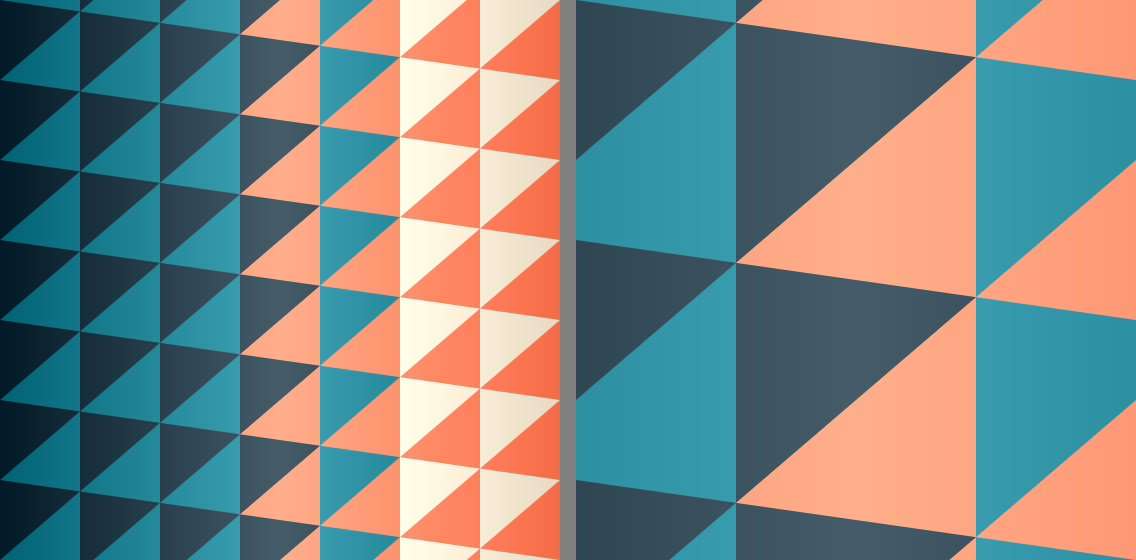
Left, the full canvas; right, a detail of the centre.
Write a Shadertoy shader that draws this pattern.

```glsl
#define REPEATS 7.0          // columns and rows across the canvas
#define ROW_DROP (1.0 / 7.0) // fall of a row per column, in cells
#define LIGHT_CENTER 3.5     // brightest column position
#define LIGHT_FALLOFF 0.075  // darkening per column away from it
#define SAMPLES 4            // antialiasing samples per pixel side
#define SLATE vec3(0.27, 0.36, 0.41)
#define TEAL  vec3(0.26, 0.65, 0.72)
#define CORAL vec3(1.21, 0.685, 0.545)
#define CREAM vec3(1.16, 1.115, 1.025)

// Upper-left triangles: slate, one teal column, then cream
vec3 upperColor(float column) {
    return column < 4.0 ? SLATE : column < 5.0 ? TEAL : CREAM;
}

// Lower-right triangles: teal, then coral
vec3 lowerColor(float column) {
    return column < 3.0 ? TEAL : CORAL;
}

vec3 triangleColor(vec2 p) {
    // Skewed cells, each split along its rising diagonal
    vec2 cell = fract(vec2(p.x, p.y + ROW_DROP * p.x));
    float column = floor(p.x);
    vec3 base = cell.y > cell.x ? upperColor(column) : lowerColor(column);

    // Light fades evenly to both sides
    float shade = LIGHT_FALLOFF * abs(p.x - LIGHT_CENTER);
    return clamp(base - shade, 0.0, 1.0);
}

void mainImage(out vec4 fragColor, in vec2 fragCoord) {
    vec3 total = vec3(0.0);

    // Average a grid of samples within the pixel
    for (int j = 0; j < SAMPLES; j++) {
        for (int i = 0; i < SAMPLES; i++) {
            vec2 offset = (vec2(i, j) + 0.5) / float(SAMPLES) - 0.5;
            total += triangleColor(REPEATS * (fragCoord + offset) / iResolution.y);
        }
    }
    fragColor = vec4(total / float(SAMPLES * SAMPLES), 1.0);
}
```
